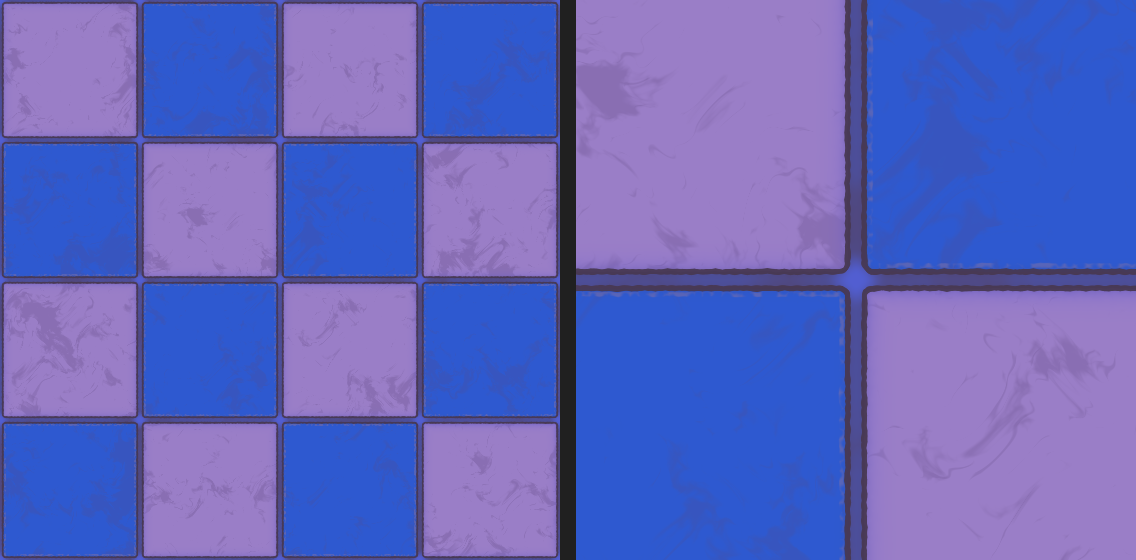
Left, the full canvas; right, a detail of the centre.
A Shadertoy shader for this pattern:

```glsl
// Checkerboard of worn blue and lilac tiles with dark outlines and blue-violet grout.
#define TILES 4.0
#define BLUE vec3(0.18, 0.35, 0.815)
#define LILAC vec3(0.605, 0.495, 0.78)
#define OUTLINE vec3(0.28, 0.22, 0.32)
#define GROUT vec3(0.30, 0.31, 0.61)
#define CROSSING vec3(0.32, 0.37, 0.82)
#define GAP 0.020
#define LINE_HALF 0.0068
#define CORNER 0.022
#define WEAR 0.5

const float TAU = 6.2831853;

vec2 hash2(vec2 p) {
    vec3 q = fract(p.xyx * vec3(0.1031, 0.1030, 0.0973));
    q += dot(q, q.yzx + 33.33);
    return fract((q.xx + q.yz) * q.zy);
}

// Distance to the nearest cell point; wraps after n cells.
float cellNoise(vec2 uv, vec2 n) {
    vec2 p = uv * n, id = floor(p), f = p - id;
    float nearest = 4.0;
    for (int y = -1; y <= 1; y++)
    for (int x = -1; x <= 1; x++) {
        vec2 o = vec2(x, y);
        vec2 r = o + hash2(mod(id + o, n) + n) - f;
        nearest = min(nearest, dot(r, r));
    }
    return sqrt(nearest);
}

// Bends coordinates with whole-period sines, so the result still wraps.
vec2 warp(vec2 uv) {
    uv += 0.012 * sin(TAU * (uv.yx * vec2(7.0, 9.0) + uv * 3.0));
    uv += 0.004 * sin(TAU * (uv.yx * vec2(23.0, 19.0) - uv * 11.0));
    return uv + 0.0015 * sin(TAU * (uv.yx * vec2(61.0, 53.0) + uv * 37.0));
}

float layeredCells(vec2 uv, float n) {
    float sum = 0.0, weight = 0.5;
    for (int i = 0; i < 4; i++) {
        sum += weight * cellNoise(uv, vec2(n));
        n *= 2.0;
        weight *= 0.6;
    }
    return sum / 1.088;
}

float roundBox(vec2 p, float halfSize, float r) {
    vec2 q = abs(p) - halfSize + r;
    return length(max(q, 0.0)) + min(max(q.x, q.y), 0.0) - r;
}

void mainImage(out vec4 fragColor, in vec2 fragCoord) {
    vec2 uv = fragCoord / iResolution.xy;
    vec2 id = mod(floor(uv * TILES), TILES);
    vec2 p = fract(uv * TILES) - 0.5;
    float aa = 0.6 * TILES / iResolution.y;
    vec2 seed = hash2(id + 17.0);
    float lilac = mod(id.x + id.y, 2.0);

    // Noise: broad patches, mottled grime, thin slanted scratches, fine grain
    vec2 bent = warp(uv);
    float patches = cellNoise(bent, vec2(9.0));
    float mottle = layeredCells(bent, 26.0);
    vec2 slant = vec2(bent.x + bent.y, bent.y - bent.x);
    float scratch = cellNoise(slant, vec2(34.0, 110.0));
    float grain = cellNoise(uv, vec2(190.0));

    float d = roundBox(p, 0.5 - GAP, CORNER) + 0.004 * (grain - 0.5);

    // Wear gathers in patches, by tile and toward the lower edge
    float gather = 0.5 * (patches - 0.45) + 0.14 * (seed.x - 0.5) - 0.08 * p.y;
    float grime = smoothstep(0.50, 0.70, mottle + gather);
    float marks = smoothstep(0.72, 0.92, scratch + 0.9 * gather);
    float wear = WEAR * clamp(grime + 0.7 * marks, 0.0, 1.0);

    // Tile faces
    vec3 lilacFace = mix(LILAC, vec3(0.47, 0.37, 0.62), wear);
    float topGlow = smoothstep(0.3, 0.48, p.y) * seed.y;
    float edgeTint = exp(min(d, 0.0) / 0.022) * (0.55 + 0.35 * topGlow);
    lilacFace = mix(lilacFace, vec3(0.44, 0.39, 0.82), edgeTint);

    vec3 blueFace = mix(BLUE, vec3(0.25, 0.32, 0.68), wear);
    float rim = 1.0 - smoothstep(0.003, 0.006 + aa, abs(d + 0.014));
    float chips = smoothstep(0.35, 0.65, 0.5 * grain + 0.6 * mottle);
    blueFace = mix(blueFace, vec3(0.42, 0.42, 0.70), 0.7 * rim * chips);
    vec3 color = mix(blueFace, lilacFace, lilac);

    // Grout, dirtier in places and bright where the joints cross
    float dirt = smoothstep(0.35, 0.75, patches);
    vec3 joint = mix(GROUT, vec3(0.32, 0.27, 0.45), 0.65 * dirt);
    float crossing = 1.0 - smoothstep(0.012, 0.075, length(0.5 - abs(p)));
    joint = mix(joint, CROSSING, crossing);
    color = mix(color, joint, smoothstep(-aa, aa, d));

    // Dark outline with a soft shadow around it
    float line = 1.0 - smoothstep(LINE_HALF - aa, LINE_HALF + aa, abs(d));
    float shadow = 0.25 * exp(-abs(d) / 0.007);
    color = mix(color, OUTLINE, max(0.95 * line, shadow));

    fragColor = vec4(color, 1.0);
}
```
